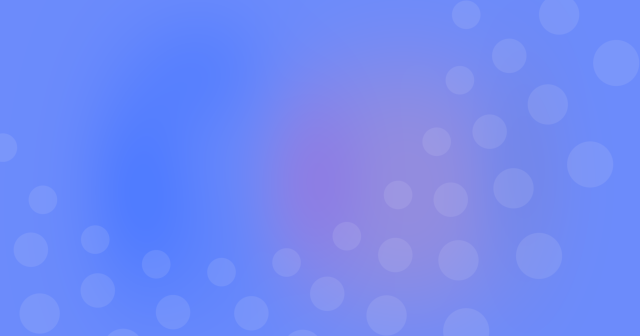
A WebGL 1 fragment shader for this background:

```glsl
precision highp float;
// Soft blue backdrop with a deep blue arc on the left and a lavender cloud on
// the right, overlaid by four arcs of pale translucent discs. The clouds are
// Gaussian glows; the discs repeat by angle around a slowly drifting centre.

uniform vec2 u_resolution;

#define BASE vec3(0.422, 0.545, 0.985)
#define DEEP_BLUE vec3(0.315, 0.485, 1.0)
#define LAVENDER vec3(0.58, 0.55, 0.87)
#define VIOLET vec3(0.56, 0.48, 0.89)
#define SLATE vec3(0.44, 0.52, 0.91)
#define DISC_COLOR vec3(0.86, 0.87, 0.96)
#define DISC_ALPHA 0.13
#define ARC_CENTER vec2(0.652, 0.929)
#define ARC_DRIFT vec2(-0.005, 0.0103)
#define DISC_RADIUS 0.0425
#define DISC_GROWTH 0.0087
#define ASPECT 1.9104

// Elliptical glow, 1 at its centre; a higher falloff gives a flatter core.
float glow(vec2 p, vec2 center, vec2 size, float falloff) {
  vec2 d = (p - center) / size;
  return exp(-pow(dot(d, d) + 1e-5, falloff));
}

// Coverage of equal discs along one arc; angles run clockwise in degrees.
float discArc(vec2 p, float index, float arcRadius, float start, float spacing) {
  vec2 q = p - ARC_CENTER - index * ARC_DRIFT;
  float angle = degrees(atan(-q.y, q.x));
  float nearest = start + spacing * floor((angle - start) / spacing + 0.5);
  float a = radians(nearest);
  float d = length(q - arcRadius * vec2(cos(a), -sin(a)));
  float radius = DISC_RADIUS + DISC_GROWTH * index;
  float pixel = 1.0 / u_resolution.y;
  return 1.0 - smoothstep(-0.75 * pixel, 0.75 * pixel, d - radius);
}

void main() {
  // Height is one unit, and the layout stays centred.
  vec2 p = (gl_FragCoord.xy - 0.5 * u_resolution) / u_resolution.y
         + 0.5 * vec2(ASPECT, 1.0);
  vec3 color = BASE;

  // Deep blue arc: a core, its upper bend and a faint lower spread.
  float blue = 0.85 * glow(p, vec2(0.41, 0.45), vec2(0.165, 0.32), 1.0);
  blue += 0.6 * glow(p, vec2(0.61, 0.79), vec2(0.20, 0.20), 1.0);
  blue += 0.4 * glow(p, vec2(0.60, 0.28), vec2(0.25, 0.32), 1.0);
  color = mix(color, DEEP_BLUE, min(blue, 1.0));

  // Lavender cloud with a violet left flank and a slate right flank.
  color = mix(color, LAVENDER, 0.97 * glow(p, vec2(1.21, 0.44), vec2(0.36, 0.41), 1.35));
  color = mix(color, VIOLET, 0.8 * glow(p, vec2(0.95, 0.46), vec2(0.15, 0.25), 1.0));
  color = mix(color, SLATE, 0.7 * glow(p, vec2(1.56, 0.50), vec2(0.14, 0.34), 1.0));

  // Disc arcs, from the innermost outwards.
  float discs = discArc(p, 0.0, 0.739, -2.1, 15.22);
  discs = max(discs, discArc(p, 1.0, 0.878, 6.9, 15.26));
  discs = max(discs, discArc(p, 2.0, 1.025, -0.4, 15.12));
  discs = max(discs, discArc(p, 3.0, 1.209, 7.0, 14.82));
  color = mix(color, DISC_COLOR, DISC_ALPHA * discs);

  gl_FragColor = vec4(color, 1.0);
}
```
